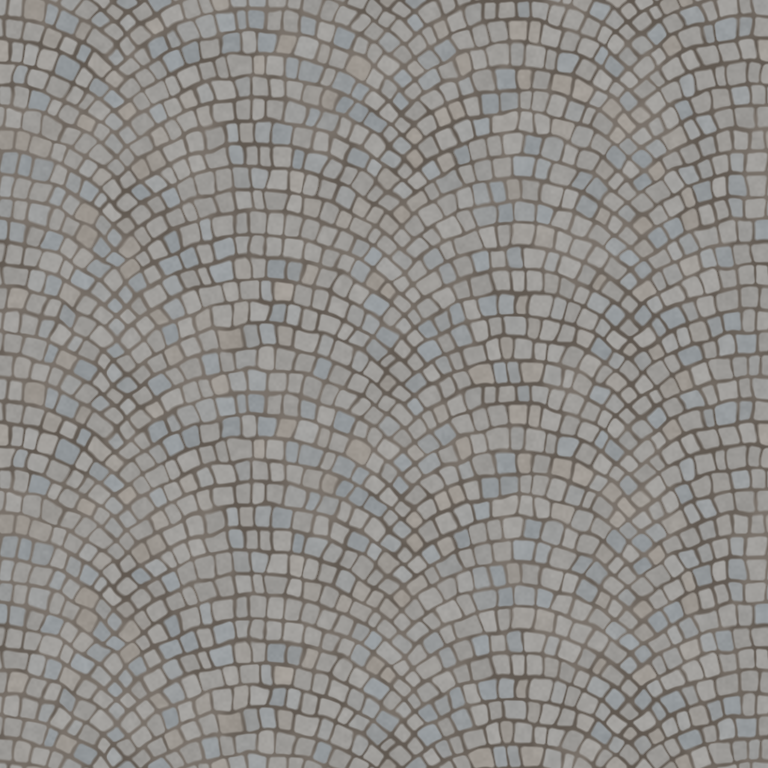
Give the GLSL for this texture, as a Shadertoy shader.

```glsl
// Grey cobbles laid in three columns of stacked arches, tiling twice in height.
// Each column is a stack of shifted circular arcs meeting its neighbours at 45
// degrees, so rows interlock along the valleys; stones are hashed cells of a row.
#define ROWS 17.0          // rows in one vertical repeat
#define REPEATS 2.0        // vertical repeats
#define FIRST_VALLEY 0.15  // position of the first valley
#define STONE_WIDTH 0.0236 // mean length of a stone along its row
#define JITTER 0.42        // irregularity of stone lengths
#define WARP 0.0065        // unevenness of the joints
#define ROUNDING 0.006     // corner radius of the stones
#define STONE_GREY vec3(0.622, 0.615, 0.603)
#define STONE_BLUE vec3(0.575, 0.604, 0.625)
#define STONE_WARM vec3(0.625, 0.595, 0.560)
#define JOINT_DARK vec3(0.375, 0.345, 0.315)
#define JOINT_PALE vec3(0.475, 0.445, 0.415)

const float ROW_HEIGHT = 1.0 / (ROWS * REPEATS);
// Valleys relative to the first one, with one wrapped column on each side
const float VALLEY[6] = float[6](-0.33, 0.0, 0.375, 0.67, 1.0, 1.375);

float hash(vec3 p) {
    p = fract(p * vec3(0.1031, 0.1130, 0.0973));
    p += dot(p, p.yzx + 33.33);
    return fract((p.x + p.y) * p.z);
}

// Value noise that tiles with the vertical repeat; cells is a multiple of it
float noise(vec2 uv, float cells, float seed) {
    vec2 p = uv * cells, i = floor(p), f = p - i;
    vec2 period = vec2(cells, cells / REPEATS);
    vec2 a = mod(i, period), b = mod(i + 1.0, period);
    f = f * f * (3.0 - 2.0 * f);
    return mix(mix(hash(vec3(a, seed)), hash(vec3(b.x, a.y, seed)), f.x),
               mix(hash(vec3(a.x, b.y, seed)), hash(vec3(b, seed)), f.x), f.y);
}

struct Arch {
    float row;        // row coordinate, whole numbers on the row joints
    float along;      // arc length from the crown
    float sine;       // slope of the arc
    float cosine;
    float halfLength; // arc length from crown to valley
};

Arch archAt(vec2 p, int column) {
    float left = VALLEY[column], right = VALLEY[column + 1];
    float radius = (right - left) * 0.70711;
    float sine = clamp((p.x - 0.5 * (left + right)) / radius, -0.97, 0.97);
    float cosine = sqrt(1.0 - sine * sine);
    float rise = radius * (cosine - 0.70711);
    return Arch((p.y - rise) / ROW_HEIGHT, radius * asin(sine), sine, cosine,
                radius * 0.785398);
}

// Jittered joint number i of a row; the row ends are left open
float stoneEdge(float i, float count, vec2 rowId) {
    if (i < 0.5) return -9.0;
    if (i > count - 0.5) return count + 9.0;
    return i + JITTER * (hash(vec3(i, rowId) + 7.0) - 0.5);
}

void mainImage(out vec4 fragColor, in vec2 fragCoord) {
    vec2 uv = fragCoord / iResolution.xy;
    float pixel = 1.0 / iResolution.y;

    // Uneven laying
    vec2 p = vec2(fract(uv.x - FIRST_VALLEY), uv.y);
    p += WARP * (vec2(noise(uv, 40.0, 1.0), noise(uv, 40.0, 2.0)) - 0.5);

    // Nearest valley, and the arches on both sides of it
    int valley = 1;
    for (int i = 2; i < 5; i++)
        if (abs(p.x - VALLEY[i]) < abs(p.x - VALLEY[valley])) valley = i;
    Arch a = archAt(p, valley - 1), b = archAt(p, valley);

    // Rows of the two arches interlock in a staircase
    bool isLeft = floor(a.row) <= floor(b.row);
    float endGap = isLeft ? (b.row - floor(a.row)) * b.cosine
                          : (a.row - floor(b.row) - 1.0) * a.cosine;
    Arch arch = b;
    int column = valley;
    if (isLeft) { arch = a; column = valley - 1; }

    // Stone within the row, its side joints square to the arc
    float across = fract(arch.row);
    vec2 rowId = vec2(mod(floor(arch.row), ROWS), float(column % 3));
    float count = floor(2.0 * arch.halfLength / STONE_WIDTH + 2.0 * hash(vec3(rowId, 3.0)) - 0.5);
    float width = 2.0 * arch.halfLength / count;
    float along = arch.along - (across - 0.5) * ROW_HEIGHT * arch.sine;
    float u = (along + arch.halfLength - 0.354 * ROW_HEIGHT) / width;
    float index = clamp(floor(u), 0.0, count - 1.0);
    if (u < stoneEdge(index, count, rowId)) index -= 1.0;
    else if (u > stoneEdge(index + 1.0, count, rowId)) index += 1.0;
    float sideGap = min(u - stoneEdge(index, count, rowId),
                        stoneEdge(index + 1.0, count, rowId) - u) * width;

    // Rounded distance to the joints, with a size of its own for each stone
    vec3 stoneId = vec3(index, rowId);
    float rowGap = min(across, 1.0 - across) * ROW_HEIGHT * arch.cosine;
    vec2 gap = vec2(rowGap, min(sideGap + 0.0004, endGap * ROW_HEIGHT));
    float dist = ROUNDING - length(max(ROUNDING - gap, 0.0));
    dist -= 0.0012 * hash(stoneId + 11.0) + 0.0012 * (noise(uv, 90.0, 4.0) - 0.5);
    float stone = smoothstep(-pixel * 0.3, 0.0030 + pixel * 0.3, dist);

    // Stone tints, mottling and grain
    float tint = hash(stoneId + 23.0);
    vec3 stoneColor = mix(STONE_GREY, STONE_BLUE, 0.75 * smoothstep(0.6, 1.0, tint));
    stoneColor = mix(stoneColor, STONE_WARM, 0.7 * smoothstep(0.2, 0.0, tint));
    stoneColor += 0.050 * (hash(stoneId + 31.0) - 0.5);
    stoneColor += 0.030 * (noise(uv, 100.0, 5.0) - 0.5) + 0.025 * (noise(uv, 260.0, 6.0) - 0.5);

    // Joints worn pale in patches
    float wear = 0.6 * noise(uv, 12.0, 8.0) + 0.4 * noise(uv, 70.0, 9.0);
    vec3 jointColor = mix(JOINT_DARK, JOINT_PALE, smoothstep(0.2, 0.8, wear));
    fragColor = vec4(mix(jointColor, stoneColor, stone), 1.0);
}
```
